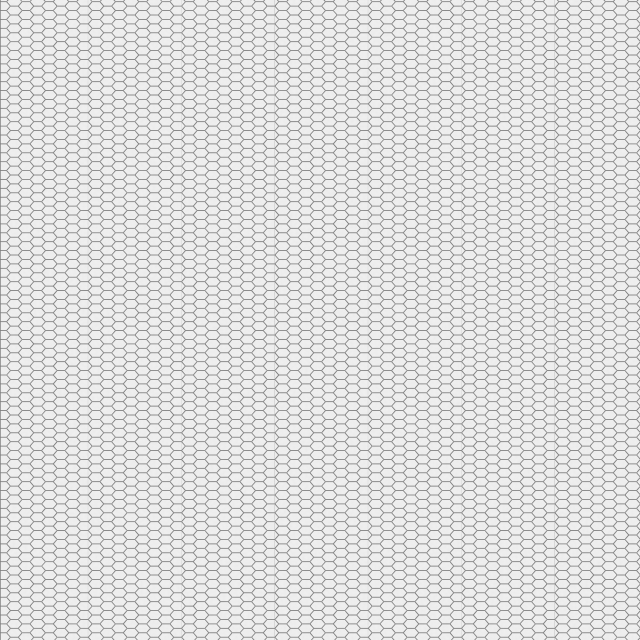
A WebGL 2 fragment shader for this pattern:

```glsl
#version 300 es
precision highp float;

uniform vec2 u_resolution;
out vec4 fragColor;

// Lattice, in canvas units
const float ROWS = 72.0;
const float ROW_STEP = 1.0 / ROWS;
const float COLUMN_STEP = 7.0 / 384.0;
const vec2 CELL_ORIGIN = vec2(0.4417, 0.671);
const float LINE_WIDTH = 0.00132;

// Faint upright joints between sheets
const float SEAM_STEP = 8.0 * COLUMN_STEP;
const float SEAM_ORIGIN = 0.4292;
const float SEAM_WIDTH = 0.0011;
const float SEAM_STRENGTH = 0.13;
const float STRONG_SEAM_STRENGTH = 0.30;
const float BORDER_WIDTH = 0.0014;

// Surface
const vec3 TILE_COLOR = vec3(0.932);
const vec3 LINE_COLOR = vec3(0.49);
const float TILE_MOTTLE = 0.012;
const float LINE_WEAR = 0.12;
const float GRAIN_SCALE = 210.0;
const float WEAR_SCALE = 38.0;

vec2 hashGradient(vec2 cell) {
    vec3 h = fract(vec3(cell.xyx) * vec3(0.1031, 0.1030, 0.0973));
    h += dot(h, h.yzx + 33.33);
    float angle = 6.28319 * fract((h.x + h.y) * h.z);
    return vec2(cos(angle), sin(angle));
}

float gradientNoise(vec2 p) {
    vec2 cell = floor(p);
    vec2 f = fract(p);
    vec2 blend = f * f * f * (f * (f * 6.0 - 15.0) + 10.0);
    float a = dot(hashGradient(cell), f);
    float b = dot(hashGradient(cell + vec2(1, 0)), f - vec2(1, 0));
    float c = dot(hashGradient(cell + vec2(0, 1)), f - vec2(0, 1));
    float d = dot(hashGradient(cell + vec2(1, 1)), f - vec2(1, 1));
    return mix(mix(a, b, blend.x), mix(c, d, blend.x), blend.y);
}

// Distance inward from the sides of a wide, flat-topped hexagon
float hexInset(vec2 p) {
    float halfHeight = 0.5 * ROW_STEP;
    float radius = COLUMN_STEP * 2.0 / 3.0;
    vec2 q = abs(p);
    vec2 normal = normalize(vec2(halfHeight, 0.5 * radius));
    float slant = dot(vec2(radius, 0.0) - q, normal);
    return min(halfHeight - q.y, slant);
}

// Two interleaved rectangular lattices form the honeycomb
float honeycombInset(vec2 p) {
    vec2 period = vec2(2.0 * COLUMN_STEP, ROW_STEP);
    vec2 even = mod(p + 0.5 * period, period) - 0.5 * period;
    vec2 odd = mod(p, period) - 0.5 * period;
    return max(hexInset(even), hexInset(odd));
}

// Share of one pixel covered by a line, exact even for hairlines
float lineCoverage(float dist, float width, float pixel) {
    float upper = min(dist + 0.5 * pixel, 0.5 * width);
    float lower = max(dist - 0.5 * pixel, -0.5 * width);
    return clamp((upper - lower) / pixel, 0.0, 1.0);
}

void main() {
    vec2 uv = gl_FragCoord.xy / u_resolution.y;
    float pixel = 1.0 / u_resolution.y;

    // Tile face
    float grain = gradientNoise(uv * GRAIN_SCALE);
    vec3 color = TILE_COLOR + TILE_MOTTLE * grain;

    // Sheet joints, every third one stronger
    float seamPosition = (uv.x - SEAM_ORIGIN) / SEAM_STEP;
    float seamIndex = floor(seamPosition + 0.5);
    float seamDistance = abs(seamPosition - seamIndex) * SEAM_STEP;
    bool isStrong = mod(seamIndex + 0.5, 3.0) < 1.0;
    float seamStrength = isStrong ? STRONG_SEAM_STRENGTH : SEAM_STRENGTH;
    float seam = lineCoverage(seamDistance, SEAM_WIDTH, pixel);
    color = mix(color, LINE_COLOR, seam * seamStrength);

    // Honeycomb outlines with slight wear
    float wear = gradientNoise(uv * WEAR_SCALE + 17.0);
    float outline = lineCoverage(honeycombInset(uv - CELL_ORIGIN), LINE_WIDTH, pixel);
    color = mix(color, LINE_COLOR, outline * (1.0 + LINE_WEAR * wear));

    // Left border
    float border = lineCoverage(uv.x - 0.5 * BORDER_WIDTH, BORDER_WIDTH, pixel);
    color = mix(color, LINE_COLOR, border * 0.8);

    fragColor = vec4(color, 1.0);
}
```
